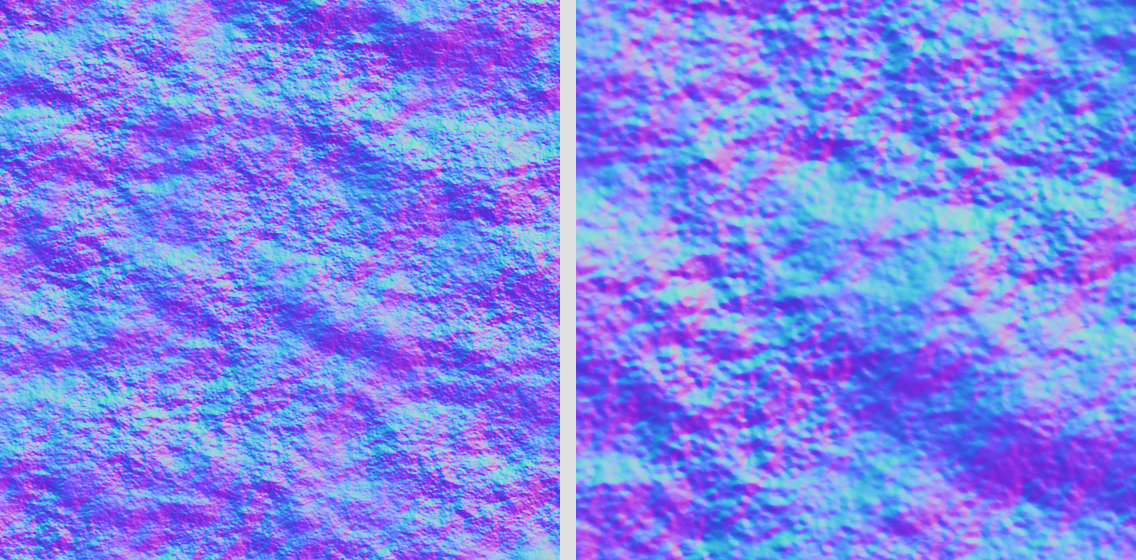
Left: the whole. Right: its middle third, enlarged.
Write a Shadertoy shader that draws this texture map.

```glsl
// Tangent-space normal map of rough, weathered rock with horizontally stretched relief.

const int OCTAVES = 6;
const float BASE_CELLS = 8.0;      // cells across the canvas in the coarsest layer
const float COARSE_SLOPE = 0.58;   // weight of the coarsest layer
const float SLOPE_GAIN = 1.05;     // weight change from one layer to the next
const float STEEPNESS = 0.43;
const float SLOPE_LIMIT = 0.6;     // how strongly steep faces level off

// Integer hash: three values in 0..1 per cell and layer
vec3 hash3(ivec2 cell, int layer) {
    uvec3 v = uvec3(ivec3(cell, layer)) * 1664525u + 1013904223u;
    v.x += v.y * v.z; v.y += v.z * v.x; v.z += v.x * v.y;
    v ^= v >> 16u;
    v.x += v.y * v.z; v.y += v.z * v.x; v.z += v.x * v.y;
    return vec3(v >> 8u) / 16777216.0;
}

// Cellular bumps: one random mound or pit per cell; returns (height, gradient)
vec3 cellBumps(vec2 p, int layer) {
    ivec2 home = ivec2(floor(p));
    vec3 sum = vec3(0.0);
    for (int y = -1; y <= 1; y++)
    for (int x = -1; x <= 1; x++) {
        ivec2 cell = home + ivec2(x, y);
        vec3 rnd = hash3(cell, layer);
        vec2 d = p - vec2(cell) - rnd.xy;
        float k = max(1.0 - dot(d, d), 0.0);
        sum += (2.0 * rnd.z - 1.0) * vec3(k * k, -4.0 * k * d);
    }
    return sum;
}

mat2 rotation(float angle) {
    float c = cos(angle), s = sin(angle);
    return mat2(c, s, -s, c);
}

// Sum of layer slopes; layers finer than a pixel fade out
vec2 rockSlope(vec2 p, float pixel) {
    vec2 slope = vec2(0.0);
    float cells = BASE_CELLS, weight = COARSE_SLOPE;
    float patchiness = cellBumps(p * 11.0, 31).x;
    float roughness = mix(0.7, 1.3, smoothstep(-0.6, 0.6, patchiness));
    for (int i = 0; i < OCTAVES; i++) {
        // Coarse layers stretch more; small turns hide the cell grid
        vec2 stretch = vec2(mix(0.66, 0.86, float(i) / float(OCTAVES - 1)), 1.0);
        mat2 turn = rotation(0.3 * sin(2.4 * float(i) + 1.0));
        vec3 bump = cellBumps(turn * (p * stretch) * cells + 17.3, i);
        float visible = smoothstep(1.0, 2.0, 1.0 / (cells * pixel));
        float grain = i < 3 ? 1.0 : roughness;
        slope += weight * grain * visible * (bump.yz * turn) * stretch;
        cells *= 2.0;
        weight *= SLOPE_GAIN;
    }
    return slope;
}

// Levels off the steepest faces smoothly
vec2 softLimit(vec2 slope, float amount) {
    return slope * inversesqrt(1.0 + amount * dot(slope, slope));
}

// Packs a surface normal into colour
vec3 normalColour(vec2 slope) {
    return 0.5 + 0.5 * normalize(vec3(-slope, 1.0));
}

void mainImage(out vec4 fragColor, in vec2 fragCoord) {
    float pixel = 1.0 / iResolution.y;
    vec2 slope = STEEPNESS * rockSlope(fragCoord * pixel, pixel);
    fragColor = vec4(normalColour(softLimit(slope, SLOPE_LIMIT)), 1.0);
}
```
